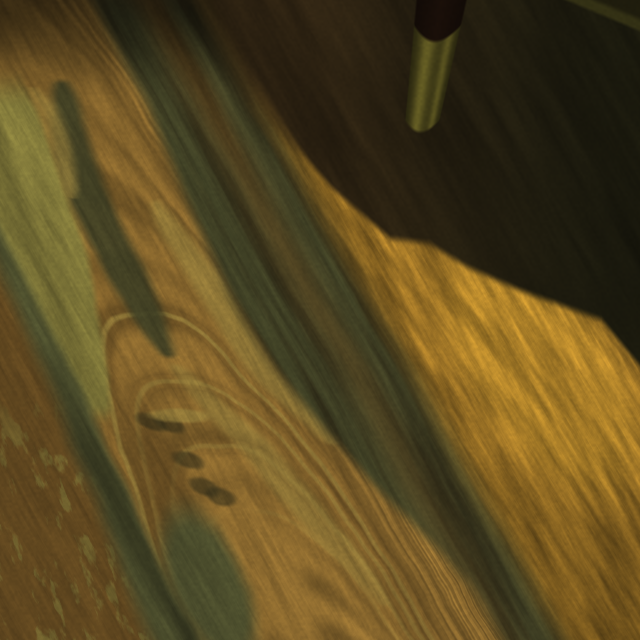
Reproduce this texture procedurally as a Shadertoy shader.

```glsl
#define GRAIN_SLOPE 0.55
#define ARCH_SLOPE 0.53
#define ARCH_WIDTH 0.24
#define TAN vec3(0.51, 0.385, 0.17)
#define GOLD vec3(0.60, 0.44, 0.145)
#define PALE vec3(0.58, 0.49, 0.23)
#define OLIVE vec3(0.47, 0.44, 0.21)
#define MOSS vec3(0.23, 0.235, 0.135)
#define DARK vec3(0.18, 0.165, 0.09)
#define BROWN vec3(0.34, 0.25, 0.11)

float hash(vec2 p) {
    vec3 q = fract(vec3(p.xyx) * 0.1031);
    q += dot(q, q.yzx + 33.33);
    return fract((q.x + q.y) * q.z);
}

float noise(vec2 p) {
    vec2 i = floor(p), f = fract(p);
    f = f * f * (3.0 - 2.0 * f);
    return mix(mix(hash(i), hash(i + vec2(1, 0)), f.x),
               mix(hash(i + vec2(0, 1)), hash(i + vec2(1, 1)), f.x), f.y);
}

float fbm(vec2 p) {
    float sum = 0.0, amp = 0.53;
    for (int i = 0; i < 4; i++, amp *= 0.5) {
        sum += amp * noise(p);
        p = p * 2.03 + 7.1;
    }
    return sum;
}

float soft(float d, float w) { return smoothstep(-w, w, d); }
float bump(float x) { return exp(-x * x); }

// Tapered streak from a to b, bowed sideways
float streak(vec2 p, vec2 a, vec2 b, float bow, float width) {
    float t = clamp((p.y - a.y) / (b.y - a.y), 0.0, 1.0);
    float taper = 4.0 * t * (1.0 - t);
    float d = abs(p.x - mix(a.x, b.x, t) - bow * taper);
    return soft(width * sqrt(taper) - d, 0.012) * smoothstep(0.0, 0.1, taper);
}

// Soft leaning ellipse
float blob(vec2 p, vec2 centre, vec2 radius, float lean) {
    p -= centre;
    p.x -= lean * p.y;
    return 1.0 - smoothstep(0.65, 1.2, length(p / radius));
}

// Depth of the cast shadow below the top
float shadowEdge(float x) {
    vec2 pts[9] = vec2[9](vec2(0.3, -0.03), vec2(0.39, 0.145), vec2(0.52, 0.295),
        vec2(0.61, 0.373), vec2(0.67, 0.38), vec2(0.73, 0.417), vec2(0.81, 0.453),
        vec2(0.94, 0.5), vec2(1.0, 0.572));
    float y = pts[0].y;
    for (int i = 0; i < 8; i++) {
        vec2 a = pts[i], b = pts[i + 1];
        y += (b.y - a.y) * clamp((x - a.x) / (b.x - a.x), 0.0, 1.0);
    }
    return y;
}

// Nested arches, knots and pale leaves
vec3 heartwood(vec2 p) {
    vec2 w = p + 0.022 * (vec2(fbm(p * 7.0), fbm(p * 7.0 + 31.0)) - 0.5);
    float c = w.x - 0.22 - ARCH_SLOPE * (w.y - 0.488);
    float r = abs(c) / ARCH_WIDTH;
    float depth = w.y - 0.488 - r * r * r;
    float slope = length(vec2(1.0, 3.0 * r * r / ARCH_WIDTH));
    vec3 col = TAN * (0.8 + 0.4 * noise(vec2(depth * 26.0, c * 5.0)));
    col = mix(col, PALE, 0.75 * streak(w, vec2(0.245, 0.31), vec2(0.52, 0.7), -0.02, 0.027));
    col = mix(col, PALE, 0.7 * streak(w, vec2(0.27, 0.56), vec2(0.61, 0.95), 0.0, 0.028));
    for (float i = 0.0; i < 4.0; i++) {
        float d = abs(depth - 0.105 * i) / slope, fade = 1.0 - 0.2 * i;
        col = mix(col, BROWN, 0.35 * fade * exp(-abs(d - 0.012) * 140.0));
        col = mix(col, PALE, 0.75 * fade * (1.0 - smoothstep(0.001, 0.006, d)));
    }
    // Mossy core and knots
    col = mix(col, BROWN, 0.6 * blob(w, vec2(0.27, 0.79), vec2(0.035, 0.16), 0.35));
    col = mix(col, TAN * 1.08, blob(w, vec2(0.42, 0.9), vec2(0.055, 0.14), 0.5));
    col = mix(col, MOSS * 1.3, blob(w, vec2(0.33, 0.92), vec2(0.063, 0.13), 0.33));
    for (float k = 0.0; k < 5.0; k++) {
        vec2 at = vec2(0.235, 0.63) + 0.027 * k + vec2(0, 0.06 * hash(vec2(k, 4)));
        col = mix(col, DARK, 0.55 * blob(w, at, vec2(0.022, 0.016), 0.8));
    }
    col = mix(col, PALE, 0.8 * blob(w, vec2(0.28, 0.65), vec2(0.05, 0.012), 0.0));
    // Dark wedge, olive leaf, green seam and side plank
    float t = clamp((p.y - 0.13) / 0.52, 0.0, 1.0);
    float leaf = soft(mix(0.04, 0.17, t) + 0.1 * t * (1.0 - t) - w.x, 0.008);
    leaf *= soft(p.y - 0.135, 0.035) * soft(0.65 - p.y, 0.02);
    col = mix(col, MOSS, 0.9 * streak(w, vec2(0.09, 0.12), vec2(0.27, 0.56), -0.025, 0.034));
    col = mix(col, OLIVE * (0.8 + 0.4 * fbm(vec2(p.x * 30.0 - p.y * 12.0, p.y * 4.0))), leaf);
    col = mix(col, PALE, 0.7 * streak(w, vec2(0.05, 0.13), vec2(0.115, 0.31), 0.012, 0.015));
    float seam = 0.48 * (p.y - 0.35) - w.x;
    col = mix(col, MOSS * (0.8 + 0.6 * noise(vec2(seam * 60.0, p.y * 4.0))), soft(seam, 0.012));
    float fleck = smoothstep(0.58, 0.75, fbm(vec2(p.x * 65.0 - p.y * 20.0, p.y * 28.0)));
    vec3 side = mix(BROWN * 1.1, OLIVE, 0.6 * fleck * soft(p.y - 0.65, 0.08));
    return mix(col, side, soft(0.41 * (p.y - 0.42) - w.x, 0.02));
}

void mainImage(out vec4 fragColor, in vec2 fragCoord) {
    vec2 p = fragCoord / iResolution.xy;
    p.y = 1.0 - p.y;
    float across = p.x - GRAIN_SLOPE * p.y;
    float wave = across + 0.018 * (fbm(p * 5.0) - 0.5);
    // Dark diagonal band
    float left = 0.145 - 0.035 * smoothstep(0.0, 0.5, p.y) + 0.12 * smoothstep(0.55, 0.95, p.y);
    vec3 band = mix(DARK, MOSS * 1.15, smoothstep(0.25, 0.75, fbm(vec2(wave * 45.0, p.y * 2.5))));
    band = mix(band, BROWN, bump((wave - 0.235) / 0.03) * (0.75 - 0.45 * p.y));
    vec3 col = mix(heartwood(p), band, soft(wave - left, 0.017));
    // Golden plank
    float ray = fbm(vec2(p.x * 75.0 - p.y * 45.0, p.y * 13.0));
    vec3 gold = GOLD * (0.62 + 0.7 * ray) * (1.0 - 0.25 * smoothstep(0.6, 1.0, p.y));
    gold += vec3(0.1, 0.08, 0.02) * blob(p, vec2(0.85, 0.58), vec2(0.13, 0.2), 0.5);
    col = mix(col, gold, soft(wave - 0.325, 0.035));
    // Fine grain and fading light
    col *= 0.85 + 0.3 * fbm(vec2(across * 130.0, p.y * 14.0));
    col *= mix(0.42, 1.0, smoothstep(0.0, 0.19, p.y + 0.03 * noise(p * 9.0)));
    // Cast shadow, blurred on the left
    float inShade = shadowEdge(p.x) - p.y;
    float blur = mix(0.06, 0.009, smoothstep(0.36, 0.5, p.x));
    vec3 shade = mix(vec3(0.18, 0.135, 0.07), vec3(0.1, 0.095, 0.05), smoothstep(0.4, 1.0, p.x));
    shade *= 0.7 + 0.6 * fbm(vec2(across * 40.0, p.y * 5.0));
    col = mix(col, shade, soft(inShade, blur));
    // Curved rim in the corner
    float rim = 0.42 * (p.x - 0.885) - p.y;
    col = mix(col, vec3(0.2, 0.19, 0.08), soft(rim, 0.004));
    col = mix(col, vec3(0.12, 0.11, 0.05), soft(rim - 0.018, 0.006));
    // Furniture leg with a brass tip
    float u = (p.x - 0.69 + 0.16 * p.y) / (0.039 - 0.065 * p.y);
    float leg = soft(1.0 - abs(u), 0.06) * soft(0.206 - 0.018 * u * u - p.y, 0.004);
    float sheen = 0.55 + 0.4 * bump(u * 3.0 + 1.0) + 0.35 * bump(u * 5.0 - 3.0);
    vec3 stem = vec3(0.085, 0.05, 0.03) * (1.2 - 0.4 * abs(u));
    vec3 brass = vec3(0.42, 0.39, 0.15) * sheen * (1.0 - 0.3 * u * u);
    col = mix(col, mix(stem, brass, soft(p.y - 0.065 + 0.025 * u * u, 0.004)), leg);
    fragColor = vec4(col * (0.96 + 0.08 * noise(p * 240.0)), 1.0);
}
```
